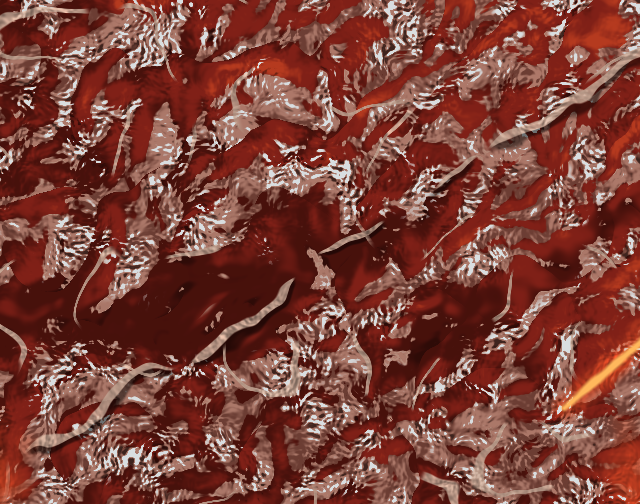
Reproduce this texture procedurally as a Shadertoy shader.

```glsl
// A wet, lumpy red sauce under a pale sky, crossed by smooth diagonal channels.
// Gradient noise forms a height field; its slope picks shaded sauce, pink sheen
// or white glints, while soft distance functions add channels, ribbons and embers.

const vec3 DEEP   = vec3(0.28, 0.065, 0.045);
const vec3 RED    = vec3(0.50, 0.125, 0.09);
const vec3 EMBER  = vec3(0.78, 0.26, 0.13);
const vec3 FLAME  = vec3(1.00, 0.72, 0.36);
const vec3 BROWN  = vec3(0.43, 0.25, 0.21);
const vec3 PINK   = vec3(0.69, 0.49, 0.43);
const vec3 CREAM  = vec3(0.76, 0.64, 0.57);
const vec3 GLINT  = vec3(0.85, 0.87, 0.88);

const vec2  LIGHT       = vec2(-0.55, 0.83);
const float LUMP_FREQ   = 6.0;
const float GRAIN_FREQ  = 48.0;
const float SLOPE_SCALE = 0.083;
const float SHEEN_LEVEL = -0.06;
const float GLINT_LEVEL = 0.74;
const float STEP        = 0.0015;

vec2 hash2(vec2 c) {
    vec3 h = fract(vec3(c.xyx) * vec3(0.1031, 0.1030, 0.0973));
    h += dot(h, h.yzx + 33.33);
    return fract((h.xx + h.yz) * h.zy) * 2.0 - 1.0;
}

float gradientNoise(vec2 p) {
    vec2 i = floor(p), f = p - i;
    vec2 u = f * f * f * (f * (f * 6.0 - 15.0) + 10.0);
    vec2 e = vec2(1.0, 0.0);
    float a = dot(hash2(i), f);
    float b = dot(hash2(i + e.xy), f - e.xy);
    float c = dot(hash2(i + e.yx), f - e.yx);
    float d = dot(hash2(i + e.xx), f - e.xx);
    return 2.0 * mix(mix(a, b, u.x), mix(c, d, u.x), u.y);
}

vec2 turn(vec2 v, float angle) {
    float c = cos(angle), s = sin(angle);
    return vec2(c * v.x - s * v.y, s * v.x + c * v.y);
}

// x: rounded lumps with sharp creases at q, y: fine grain at g
vec2 height(vec2 q, vec2 g) {
    float lumps = 1.2 * abs(gradientNoise(q * LUMP_FREQ + 17.0));
    lumps += 0.50 * gradientNoise(q * LUMP_FREQ * 2.1 + 31.0);
    lumps += 0.26 * gradientNoise(q * LUMP_FREQ * 4.3 + 47.0);
    float grain = 0.12 * gradientNoise(g * GRAIN_FREQ + 59.0);
    grain += 0.07 * gradientNoise(g * GRAIN_FREQ * 2.3 + 71.0);
    return vec2(lumps, grain);
}

float segment(vec2 p, vec2 a, vec2 b) {
    vec2 d = b - a;
    return length(p - a - d * clamp(dot(p - a, d) / dot(d, d), 0.0, 1.0));
}

// smooth dark channels running up to the right
float channels(vec2 p, float wobble) {
    float upper = abs(p.y - 0.36 - 0.27 * p.x * p.x + wobble);
    float lower = abs(p.y - 0.29 - 0.62 * (p.x - 0.79) + wobble);
    float a = smoothstep(0.085, 0.03, upper) * smoothstep(1.0, 0.65, p.x);
    float b = smoothstep(0.075, 0.03, lower) * smoothstep(0.65, 0.85, p.x);
    return max(a, b);
}

void mainImage(out vec4 fragColor, in vec2 fragCoord) {
    vec2 p = fragCoord / iResolution.y;

    // gently warped domains for lumps and for grain
    vec2 warp = vec2(gradientNoise(p * 5.0 + 3.0), gradientNoise(p * 5.0 + 11.0));
    vec2 swirl = vec2(gradientNoise(p * 19.0 + 7.0), gradientNoise(p * 19.0 + 23.0));
    vec2 q = p + 0.035 * warp + 0.008 * swirl;
    q.y -= 0.12 * q.x;
    vec2 g = p + 0.010 * swirl;
    float patches = gradientNoise(p * 3.2 + 83.0);
    float clusters = gradientNoise(q * 11.0 + 97.0);
    float flecks = gradientNoise(g * 34.0 + 109.0);
    float wobble = 0.06 * warp.x + 0.025 * clusters + 0.012 * swirl.x;
    float channel = channels(p, wobble);

    // slopes of lumps and grain, lit from wandering directions
    vec2 h = height(q, g);
    vec2 dx = vec2(STEP, 0.0);
    vec2 hx = height(q + dx, g + dx) - h;
    vec2 hy = height(q + dx.yx, g + dx.yx) - h;
    float grainAmount = mix(0.4, 1.15, smoothstep(-0.3, 0.3, gradientNoise(q * 9.0 + 131.0)));
    vec2 lumpSlope = vec2(hx.x, hy.x) * SLOPE_SCALE / STEP;
    vec2 grainSlope = vec2(hx.y, hy.y) * SLOPE_SCALE / STEP * grainAmount;
    float lumpFacing = dot(lumpSlope, turn(LIGHT, 1.3 * warp.y));
    float grainFacing = dot(grainSlope, turn(LIGHT, 2.2 * warp.x + 1.2 * swirl.y));

    // translucent sauce, redder at the upper right
    float warm = smoothstep(0.8, 1.9, p.x + p.y * 0.9);
    float tone = 0.21 + 0.5 * h.x - 0.2 * lumpFacing + 0.45 * warm;
    tone += 0.1 * grainFacing * (1.0 - channel) - 0.15 * channel + 0.08 * flecks;
    vec3 color = mix(DEEP, RED, smoothstep(0.28, 0.88, tone));
    color = mix(color, EMBER, 0.75 * smoothstep(0.95, 1.45, tone));
    color *= 1.0 - 0.35 * smoothstep(0.7, 1.8, lumpFacing - 2.0 * h.x);

    // pink sheen with crisp, ragged borders and pale rims
    float facing = lumpFacing + 0.35 * grainFacing + 0.7 * patches + 0.5 * clusters;
    facing += 0.5 * flecks - 2.0 * channel;
    float sheen = smoothstep(SHEEN_LEVEL - 0.14, SHEEN_LEVEL + 0.2, facing);
    float shine = 0.6 * grainFacing + 0.3 * lumpFacing + 0.6 * clusters + 0.4 * flecks;
    float bright = smoothstep(-0.25, 0.6, shine);
    color = mix(color, mix(BROWN, PINK, bright), sheen * 0.95);
    float rim = smoothstep(0.15, 0.0, abs(facing - SHEEN_LEVEL - 0.25));
    color = mix(color, CREAM, 0.5 * rim * smoothstep(0.0, 0.4, shine));

    // dark pits and squiggly white glints on the grain
    float rough = smoothstep(-0.15, 0.25, clusters + 0.3 * facing - 0.12) * (1.0 - channel);
    color *= 1.0 - 0.42 * rough * smoothstep(0.4, 1.1, -grainFacing);
    float spark = grainFacing + 0.3 * lumpFacing + 0.3 * clusters;
    float glint = rough * smoothstep(GLINT_LEVEL, GLINT_LEVEL + 0.35, spark);
    color = mix(color, GLINT, glint);

    // cream ribbons with a dark lower lip
    float line = (p.y - 0.07 - 0.64 * p.x + 0.55 * wobble + 0.007 * swirl.y) * 0.84;
    float width = 0.008 * smoothstep(-0.5, 0.2, gradientNoise(p * 7.0 + 5.0)) + 0.001 * flecks;
    float shown = smoothstep(0.0015, 0.004, width);
    float lip = smoothstep(0.010, 0.003, abs(line + width + 0.005));
    color *= 1.0 - 0.5 * lip * shown;
    float ribbon = shown * smoothstep(0.0015, -0.0015, abs(line) - width);
    float curl = abs(gradientNoise(q * 4.2 + 41.0));
    float gate = smoothstep(0.0, 0.15, gradientNoise(p * 6.0 + 61.0));
    ribbon = max(ribbon, gate * smoothstep(0.032, 0.020, curl));
    color = mix(color, CREAM * (0.95 + 0.14 * grainFacing), ribbon * 0.9);

    // ember glow in the lower corners and one hot streak
    float corners = min(length(p - vec2(1.30, -0.02)) - 0.03, length((p - vec2(-0.03, 0.06)) * vec2(1.6, 1.0)));
    float streak = segment(p, vec2(1.12, 0.19), vec2(1.30, 0.345)) + 0.004 * clusters + 0.002 * flecks;
    float glow = max(smoothstep(0.16, 0.03, corners + 0.05 * clusters), smoothstep(0.04, 0.008, streak));
    color = mix(color, EMBER * (1.0 + 0.2 * grainFacing), 0.75 * glow * (1.0 - glint));
    color = mix(color, FLAME, smoothstep(0.012, 0.002, streak));

    fragColor = vec4(clamp(color, 0.0, 1.0), 1.0);
}
```
